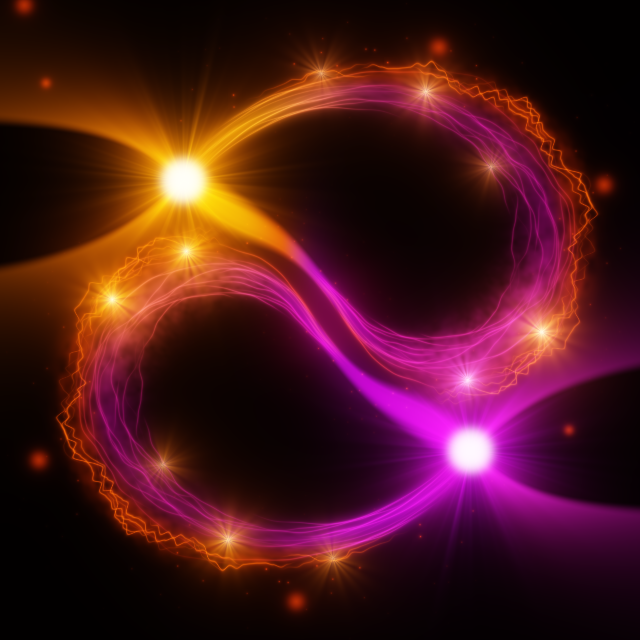
Reproduce this background procedurally as a WebGL 2 fragment shader.

```glsl
#version 300 es
precision highp float;
// Two glowing teardrop loops interlock around two bright stars, gold and magenta.
// One loop is built from a polar curve, an S-shaped ribbon and swept flares;
// the other is the same loop turned half a circle about the pivot, recoloured.

#define PIVOT vec2(0.511, 0.5065)
#define STAR vec2(0.2865, 0.7174)
#define RING_CENTER vec2(0.6576, 0.6289)
#define GOLD vec3(1.0, 0.42, 0.006)
#define MAGENTA vec3(0.66, 0.016, 0.80)
#define ROSE vec3(0.66, 0.02, 0.34)
#define EMBER vec3(1.0, 0.15, 0.012)
#define DEEP_RED vec3(1.0, 0.08, 0.01)
#define STRANDS 18
#define ARCS 6
#define EXPOSURE 1.5

uniform vec2 u_resolution;
out vec4 fragColor;

float hash(vec2 p) {
  p = fract(p * vec2(0.1031, 0.1137));
  p += dot(p, p.yx + 33.33);
  return fract((p.x + p.y) * p.x * 17.0);
}

float noise(vec2 p) {
  vec2 i = floor(p), f = fract(p);
  f = f * f * (3.0 - 2.0 * f);
  i += 50.0;
  return mix(mix(hash(i), hash(i + vec2(1, 0)), f.x),
             mix(hash(i + vec2(0, 1)), hash(i + vec2(1, 1)), f.x), f.y);
}

float band(float lo, float hi, float soft, float x) {
  return smoothstep(lo, lo + soft, x) * (1.0 - smoothstep(hi - soft, hi, x));
}

float line(float d, float w) { return w * w / (d * d + w * w); }

// White core, halo, fine rays and the two flares that sweep outwards
vec3 starLight(vec2 q, vec3 tint) {
  float r = length(q), away = max(-q.x, 0.0);
  vec2 dir = q / max(r, 0.0001);
  float rays = pow(noise(dir * 9.0) * 0.6 + noise(dir * 23.0) * 0.4, 3.0);
  float cross4 = mix(0.45, 1.3, 4.0 * dir.x * dir.x * dir.y * dir.y);
  vec3 c = vec3(2.3) * exp(-pow(r / 0.030, 3.0));
  c += tint * (3.0 * exp(-r / 0.032) + 2.6 * rays * exp(-r / 0.046));
  c += tint * 1.1 * cross4 * exp(-r / 0.055);
  c += mix(tint, DEEP_RED, 0.7) * 0.40 * cross4 * exp(-r / 0.085);
  float up = q.y - 0.10 * (1.0 - exp(-away / 0.10));
  float down = -q.y - 0.165 * (1.0 - exp(-away / 0.16));
  float soft = 0.006 + 0.02 * away, spread = 0.014 + 0.20 * away;
  float flare = smoothstep(-soft, soft, up) * exp(-max(up, 0.0) / spread)
      + 0.85 * smoothstep(-soft, soft, down) * exp(-max(down, 0.0) / spread);
  return c + mix(tint, EMBER, 0.25) * flare * smoothstep(0.0, 0.03, away)
      * (0.22 + 1.6 * exp(-away / 0.13));
}

// Smooth ribbon from the star down to the ring
vec3 ribbonLight(vec2 p, vec3 tint) {
  float dx = p.x - STAR.x, u = (p.x - 0.527) / 0.117, g = exp(-u * u);
  float slope = -0.76 - 0.556 * (1.0 - 2.0 * u * u) * g;
  float y = STAR.y - 0.76 * dx - 0.065 * u * g - 0.005 * smoothstep(0.0, 0.1, dx);
  float d = (p.y - y) / sqrt(1.0 + slope * slope);
  float width = mix(0.026, 0.008, smoothstep(0.06, 0.22, dx));
  float body = 1.0 - smoothstep(width * 0.2, width * 1.5, abs(d));
  float edge = line(d + width * 0.7, 0.003);
  vec3 c = mix(tint, tint * vec3(1.0, 0.5, 1.0), smoothstep(0.08, 0.17, dx));
  c = mix(c, MAGENTA, smoothstep(0.15, 0.22, dx));
  return c * (body * mix(1.3, 0.55, smoothstep(0.1, 0.25, dx)) + edge * 0.3
      + 0.28 * exp(-abs(d) / 0.030))
      * smoothstep(0.0, 0.03, dx) * (1.0 - smoothstep(0.18, 0.36, dx));
}

// Ring of filaments with an electric rim and hot knots
vec3 ringLight(vec2 p, vec3 tint, vec3 other) {
  vec2 v = p - RING_CENTER;
  float r = length(v), a = mod(atan(v.y, v.x) - 3.19, 6.28318) + 3.19;
  float tail = clamp((a - 7.33) / 1.85, 0.0, 1.0);
  float radius = 0.156 + 0.043 * smoothstep(3.67, 5.06, a)
      + 0.184 * pow(tail, 1.9) + 0.09 * pow(max(0.0, 3.9 - a), 2.0);
  float nearOther = band(4.1, 6.5, 0.9, a), nearStar = smoothstep(7.9, 8.9, a);
  float width = 0.010 + 0.043 * smoothstep(3.6, 5.4, a) * (1.0 - smoothstep(7.1, 9.2, a))
      + 0.010 * nearStar;
  float d = r - radius, s = d / width, mask = band(3.35, 9.22, 0.35, a);
  float power = 1.0 - 0.45 * band(5.2, 8.6, 0.7, a), rim = band(4.7, 8.8, 0.5, a);
  vec3 body = mix(mix(MAGENTA, ROSE, 0.65), EMBER, smoothstep(0.0, 1.1, s));
  body = mix(mix(body, mix(other, EMBER, 0.45), 0.65 * nearOther), tint, nearStar);
  float mist = noise(vec2(a * 9.0, s * 3.0)) * 0.6 + noise(vec2(a * 21.0, s * 6.0)) * 0.4;
  vec3 c = body * exp(-s * s * 1.4) * (0.10 + 0.22 * mist + 0.6 * nearOther * mist + 0.55 * nearStar);
  c += body * 0.13 * exp(-abs(d) / 0.028);
  c += EMBER * 0.35 * mist * rim * exp(-4.0 * (s - 0.9) * (s - 0.9));
  for (int i = 0; i < STRANDS; i++) {
    float k = float(i), h = hash(vec2(k, 7.0));
    float offset = 1.9 * (k + 0.5) / float(STRANDS) - 0.95
        + 0.28 * sin(a * (1.5 + 2.0 * h) + 40.0 * h) + 0.2 * noise(vec2(a * 6.0, k * 3.0));
    float glow = smoothstep(0.3, 0.85, noise(vec2(a * 2.2, k * 5.0 + 9.0)));
    c += mix(body, vec3(1.0, 0.12, 0.22), 0.25) * line(d - offset * width, 0.0012) * glow * 0.6 * power;
  }
  for (int i = 0; i < ARCS; i++) {
    float k = float(i) * 4.0 + 60.0;
    float offset = 0.5 + 0.8 * noise(vec2(a * 5.0, k)) + 0.3 * noise(vec2(a * 24.0, k));
    float glow = smoothstep(0.35, 0.8, noise(vec2(a * 3.5, k + 2.0)));
    c += mix(EMBER, GOLD, 0.3) * line(d - offset * width, 0.0012) * glow * 0.7 * rim;
  }
  c *= mask;
  // Knots: angle, radius, strength
  vec3 knots[5] = vec3[5](vec3(5.62, 0.24, 1.0), vec3(5.03, 0.235, 0.9),
      vec3(7.07, 0.156, 0.25), vec3(7.82, 0.228, 0.5), vec3(8.40, 0.30, 0.25));
  for (int i = 0; i < 5; i++) {
    vec3 k = knots[i];
    vec2 q = v - k.y * vec2(cos(k.x), sin(k.x));
    float m = length(q), spikes = 0.5 + noise(q / max(m, 0.0001) * 6.0 + k.x * 9.0);
    vec3 hot = mix(GOLD, other, i == 1 ? 0.7 : 0.1);
    c += k.z * (hot * 2.6 * spikes * exp(-m / 0.019) + vec3(1.3) * exp(-m / 0.006)
        + mix(EMBER, hot, 0.3) * 0.65 * exp(-m / 0.045));
  }
  // Sparks scattered close to the rim
  vec2 cell = floor(p * 45.0);
  vec2 jitter = 0.25 + 0.5 * vec2(hash(cell + 3.0), hash(cell + 71.0));
  float spark = step(0.84, hash(cell + 19.0)) * line(length(fract(p * 45.0) - jitter), 0.045);
  return c + EMBER * spark * 0.9 * exp(-abs(d - 0.05) / 0.03) * mask;
}

vec3 loopLight(vec2 p, vec3 tint, vec3 other) {
  return starLight(p - STAR, tint) + ribbonLight(p, tint) + ringLight(p, tint, other);
}

void main() {
  vec2 p = gl_FragCoord.xy / u_resolution;
  vec3 c = vec3(0.004, 0.0, 0.001);
  c += vec3(0.14, 0.0, 0.03) * exp(-dot(p - PIVOT, p - PIVOT) / 0.008);
  c += loopLight(p, GOLD, MAGENTA) + loopLight(2.0 * PIVOT - p, MAGENTA, GOLD);
  // Soft drifting embers
  vec2 embers[7] = vec2[7](vec2(0.686, 0.926), vec2(0.944, 0.711), vec2(0.061, 0.281),
      vec2(0.463, 0.060), vec2(0.038, 0.992), vec2(0.072, 0.870), vec2(0.889, 0.328));
  for (int i = 0; i < 7; i++) {
    float m = length(p - embers[i]), size = i < 5 ? 0.012 : 0.007;
    c += EMBER * (0.5 * exp(-m * m / (size * size)) + 0.25 * exp(-m / size));
  }
  fragColor = vec4(1.0 - exp(-c * EXPOSURE), 1.0);
}
```
